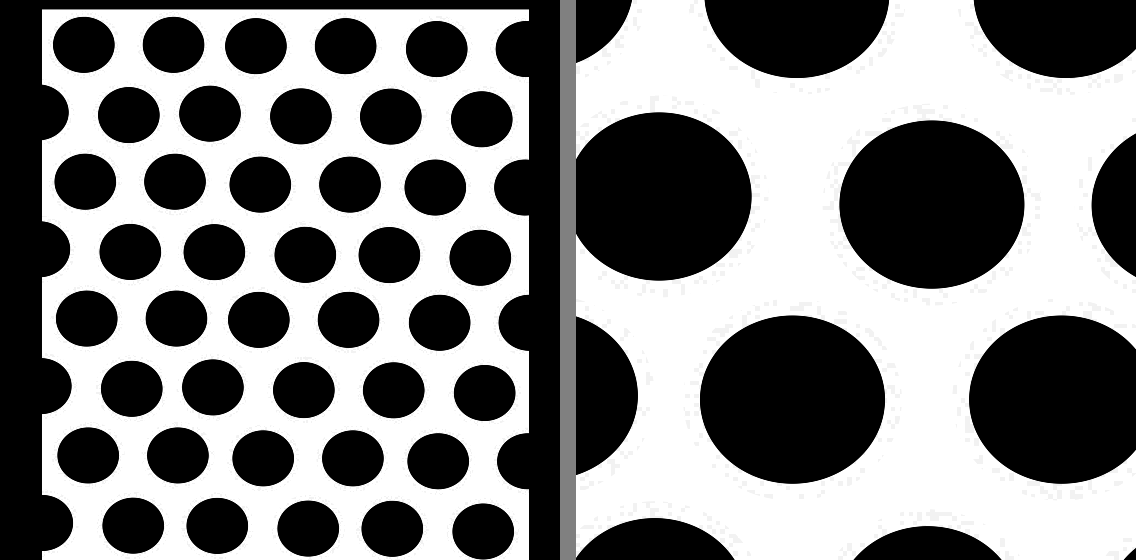
Left, the full canvas; right, a detail of the centre.
Write a three.js fragment shader that draws this pattern.

```glsl
// Perforated white sheet: staggered rows of slightly uneven black oval holes in a black frame.
#define HOLE_RADIUS vec2(0.0551, 0.0501)
#define FIRST_HOLE vec2(0.1497, 0.9199)
#define ROW_STEP vec2(0.0013, -0.1222)
#define PAIR_STEP vec2(0.3125, -0.0052)
#define ODD_ROW_SHIFT vec2(-0.0833, 0.0016)
#define SHEET_MIN vec2(0.0749, -0.1)
#define SHEET_MAX vec2(0.9447, 0.9831)
#define ROWS 8
#define COLUMNS 6
#define GRAIN_CELLS 384.0
#define GRAIN_REACH 0.010
#define GRAIN_AMOUNT 0.22

varying vec2 vUv;

float hash(vec2 p) {
  return fract(sin(dot(p, vec2(127.1, 311.7))) * 43758.5453);
}

// Holes come in pairs; every four rows the spacing of the pairs repeats.
vec2 holeCentre(float row, float column) {
  float pair = floor(column / 2.0);
  float second = mod(column, 2.0);
  float odd = mod(row, 2.0);
  float uneven = step(mod(row, 4.0), 1.5) * step(0.5, pair);
  vec2 insidePair = mix(vec2(0.1602, 0.0), vec2(0.1624, -0.0048), odd);
  vec2 unevenShift = vec2(0.0104 * pair - 0.0156, 0.0029);
  return FIRST_HOLE + row * ROW_STEP + odd * ODD_ROW_SHIFT
    + pair * PAIR_STEP + second * insidePair + uneven * unevenShift;
}

// Approximate signed distance to an axis-aligned ellipse.
float ellipseDistance(vec2 p, vec2 radius) {
  float k = length(p / radius);
  float slope = length(p / (radius * radius));
  return k * (k - 1.0) / max(slope, 0.001);
}

float boxDistance(vec2 p, vec2 low, vec2 high) {
  vec2 d = max(low - p, p - high);
  return max(d.x, d.y);
}

void main() {
  float edge = 0.5 * max(fwidth(vUv.x), fwidth(vUv.y));

  // Nearest hole
  float holes = 1.0;
  for (int row = 0; row < ROWS; row++) {
    for (int column = 0; column < COLUMNS; column++) {
      vec2 centre = holeCentre(float(row), float(column));
      holes = min(holes, ellipseDistance(vUv - centre, HOLE_RADIUS));
    }
  }

  // Faint grey grain around the holes
  float grain = step(hash(floor(vUv * GRAIN_CELLS)), GRAIN_AMOUNT);
  grain *= 1.0 - smoothstep(GRAIN_REACH - edge, GRAIN_REACH + edge, holes);
  vec3 sheetColour = vec3(1.0 - 0.05 * grain);

  // Sheet with the holes and the frame cut away
  float sheet = max(boxDistance(vUv, SHEET_MIN, SHEET_MAX), -holes);
  float cover = 1.0 - smoothstep(-edge, edge, sheet);
  gl_FragColor = vec4(sheetColour * cover, 1.0);
}
```
